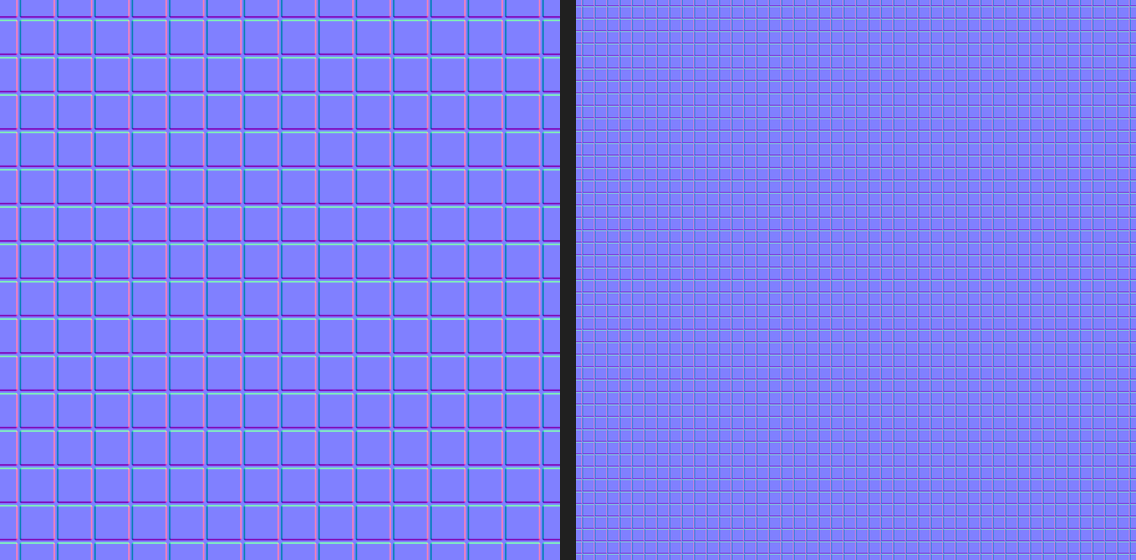
Left, the tile; right, the same tile 3 across and 3 down.
Give the GLSL for this texture map, as a Shadertoy shader.

```glsl
const float TILES = 15.0;        // repeats across and down
const float HALF_SIZE = 0.474;   // tile half width, in repeats
const float CORNER = 0.055;      // corner radius, in repeats
const float SLOPE = 2.3;         // steepest rise of the bevel
const int SAMPLES = 4;           // samples per pixel side

// Offset from the centre of the nearest tile; tiles sit on whole numbers.
vec2 tileOffset(vec2 p) {
    return fract(p + 0.5) - 0.5;
}

// Offset from the inner core of a rounded square, pointing outwards.
vec2 coreOffset(vec2 p, float halfSize, float radius) {
    return sign(p) * max(abs(p) - (halfSize - radius), 0.0);
}

// Steepness of the bevel at signed distance d from the tile edge.
float bevelProfile(float d) {
    return smoothstep(-0.048, -0.030, d) * (1.0 - smoothstep(-0.010, 0.008, d));
}

// Surface normal of the bevelled tiles.
vec3 tileNormal(vec2 p, float halfSize, float radius, float slope) {
    vec2 outward = coreOffset(tileOffset(p), halfSize, radius);
    float reach = length(outward);
    vec2 direction = outward / max(reach, 1e-4);
    return normalize(vec3(direction * slope * bevelProfile(reach - radius), 1.0));
}

vec3 encodeNormal(vec3 n) {
    return 0.5 + 0.5 * n;
}

void mainImage(out vec4 fragColor, in vec2 fragCoord) {
    vec3 sum = vec3(0.0);

    // Average a grid of samples over the pixel for smooth edges.
    for (int j = 0; j < SAMPLES; j++) {
        for (int i = 0; i < SAMPLES; i++) {
            vec2 jitter = (vec2(i, j) + 0.5) / float(SAMPLES) - 0.5;
            vec2 uv = (fragCoord + jitter) / iResolution.xy;
            sum += encodeNormal(tileNormal(uv * TILES, HALF_SIZE, CORNER, SLOPE));
        }
    }
    fragColor = vec4(sum / float(SAMPLES * SAMPLES), 1.0);
}
```
